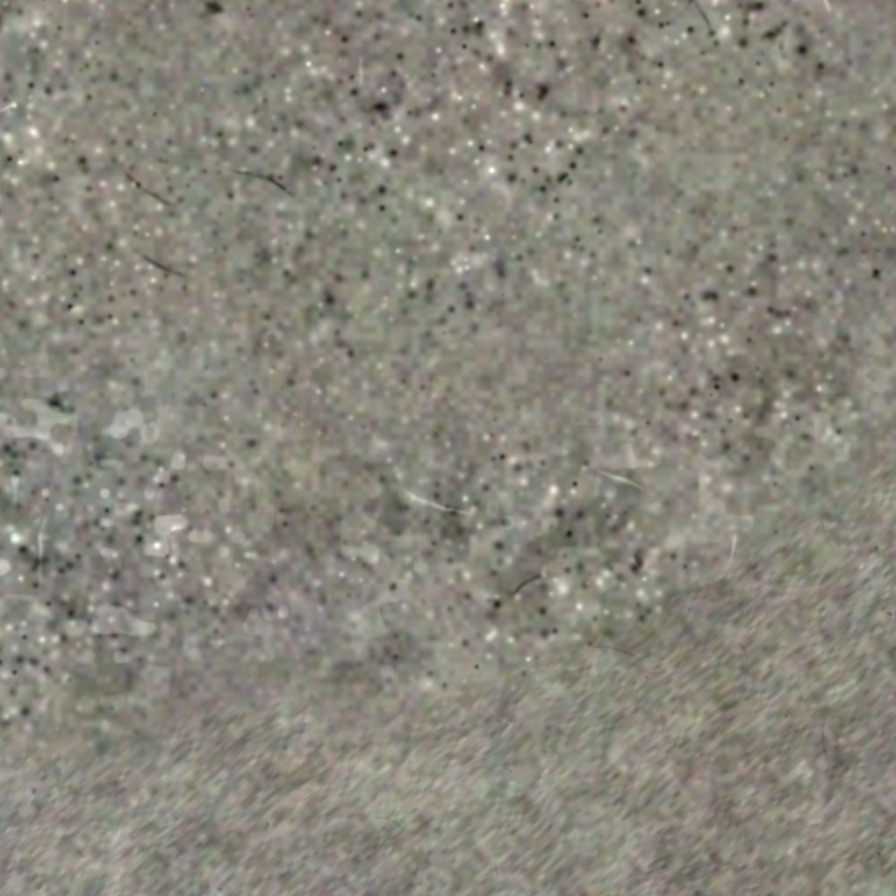
Reproduce this texture procedurally as a WebGL 2 fragment shader.

```glsl
#version 300 es
precision highp float;
precision highp int;
// Weathered concrete: blurred speckled grain above, finer brushed mortar below.
uniform vec2 u_resolution;
out vec4 fragColor;

// Integer hash: three values in 0..1 per cell and seed
vec3 hash3(vec2 cell, int seed) {
    uvec3 v = uvec3(ivec3(ivec2(cell), seed) + 4096);
    v = v * 1664525u + 1013904223u;
    v.x += v.y * v.z; v.y += v.z * v.x; v.z += v.x * v.y;
    v ^= v >> 16u;
    v.x += v.y * v.z; v.y += v.z * v.x; v.z += v.x * v.y;
    return vec3(v >> 8u) / 16777216.0;
}

// Smooth value noise, centred on zero, three independent channels
vec3 noise3(vec2 p, int seed) {
    vec2 i = floor(p), f = fract(p);
    f = f * f * (3.0 - 2.0 * f);
    vec3 low = mix(hash3(i, seed), hash3(i + vec2(1, 0), seed), f.x);
    vec3 high = mix(hash3(i + vec2(0, 1), seed), hash3(i + vec2(1, 1), seed), f.x);
    return mix(low, high, f.y) - 0.5;
}

float noise(vec2 p, int seed) { return noise3(p, seed).x; }

float fbm(vec2 p, int seed) {
    float sum = 0.0, amp = 1.0;
    for (int i = 0; i < 4; i++) {
        sum += amp * noise(p, seed + i);
        p = mat2(1.6, 1.2, -1.2, 1.6) * p;
        amp *= 0.55;
    }
    return sum;
}

// Soft round grains, a few strongly light or dark
float specks(vec2 p, int seed) {
    vec2 base = floor(p);
    float sum = 0.0;
    for (int j = -1; j <= 1; j++)
    for (int i = -1; i <= 1; i++) {
        vec2 cell = base + vec2(i, j);
        vec3 h = hash3(cell, seed);
        vec2 d = p - cell - h.xy;
        float radius = mix(0.22, 0.45, hash3(cell, seed + 1).x);
        float tone = h.z * 2.0 - 1.0;
        sum += tone * tone * tone * exp(-dot(d, d) / (radius * radius));
    }
    return sum;
}

// Broken hairline scratches with random direction and tone
float scratches(vec2 p, int seed) {
    vec2 base = floor(p);
    float sum = 0.0;
    float wobble = 0.03 * noise(p * 9.0, seed + 2);
    for (int j = -1; j <= 1; j++)
    for (int i = -1; i <= 1; i++) {
        vec2 cell = base + vec2(i, j);
        vec3 h = hash3(cell, seed), k = hash3(cell, seed + 1);
        vec2 d = p - cell - h.xy;
        vec2 dir = vec2(cos(h.z * 6.283), sin(h.z * 6.283));
        float along = dot(d, dir), reach = mix(0.1, 0.28, k.x);
        float across = dot(d, vec2(-dir.y, dir.x)) + wobble + 0.6 * along * along;
        float line = exp(-across * across / 0.00025) * (1.0 - smoothstep(reach * 0.6, reach, abs(along)));
        sum += line * step(0.5, k.z) * (k.y < 0.6 ? -0.17 : 0.17);
    }
    return sum * (0.8 + noise(p * 16.0, seed + 3));
}

// Dark pits with a chipped pale rim on one side
float pits(vec2 p, int seed) {
    vec2 base = floor(p);
    float sum = 0.0;
    for (int j = -1; j <= 1; j++)
    for (int i = -1; i <= 1; i++) {
        vec2 cell = base + vec2(i, j);
        vec3 h = hash3(cell, seed), k = hash3(cell, seed + 1);
        float radius = mix(0.03, 0.075, k.x * k.x);
        vec2 d = (p - cell - h.xy) / radius + 1.2 * noise3(p * 14.0, seed + 2).xy;
        vec2 rim = d - vec2(1.3, -0.9);
        float pit = -0.4 * exp(-dot(d, d)) + 0.28 * k.y * exp(-0.4 * dot(rim, rim));
        sum += pit * step(0.72, h.z);
    }
    return sum;
}

void main() {
    vec2 p = gl_FragCoord.xy / u_resolution.y;

    // Curved, ragged border between the two surfaces
    float border = 0.17 + 0.05 * p.x + 0.25 * pow(p.x, 2.5) + 0.04 * fbm(p * 9.0, 10);
    float height = p.y - border;
    float upper = smoothstep(-0.025, 0.025, height);
    float band = exp(-pow((height - 0.13) / 0.12, 2.0));

    // Speckled upper surface with smudges and pale clusters near the border
    float density = clamp(0.95 + 1.3 * fbm(p * 5.0, 20), 0.35, 1.5);
    float coarse = 0.25 * density * specks(p * 78.0, 30) + 0.14 * density * specks(p * 42.0, 32);
    coarse += 0.12 * noise(p * 125.0, 34) + 0.07 * noise(p * 48.0, 35);
    coarse -= 0.09 * band * smoothstep(0.05, 0.35, fbm(p * 12.0, 40));
    float pale = exp(-dot((p - vec2(0.06, 0.46)) * vec2(6, 7), (p - vec2(0.06, 0.46)) * vec2(6, 7)));
    coarse += (pale + 0.5 * band) * 0.2 * smoothstep(0.12, 0.4, noise(p * 60.0, 45) + 0.5 * noise(p * 17.0, 46));
    coarse += scratches(p * 5.5, 50) + pits(p * 7.0, 55);

    // Brushed lower surface, stretched along a falling diagonal
    vec2 q = mat2(0.64, 0.77, -0.77, 0.64) * p + 0.008 * noise3(p * 22.0, 60).xy;
    float fine = 0.12 * noise(q * vec2(95, 50), 61) + 0.14 * noise(q * vec2(210, 115), 62);
    fine += 0.09 * fbm(p * 16.0, 63) + 0.09 * specks(q * vec2(120, 75), 66);
    fine += 0.35 * scratches(p * 9.0, 70) + 0.3 * pits(p * 13.0, 75);
    fine += 0.045 * exp(-10.0 * dot(p, p)) + 0.005;

    // Broad tone, then warm and cool tints
    float tone = mix(fine, coarse, upper) + 0.06 * fbm(p * 4.0, 80);
    vec3 tint = 0.045 * noise3(p * 65.0, 90) + 0.02 * noise3(p * 9.0, 91);
    float cool = upper * (0.6 * pale + 0.35 * band * (1.0 - p.x));
    vec3 color = vec3(0.527, 0.515, 0.472) + tone * vec3(1.0, 0.99, 0.96);
    color += tint - dot(tint, vec3(0.333)) + cool * vec3(-0.016, -0.004, 0.022);
    fragColor = vec4(clamp(color, 0.0, 1.0), 1.0);
}
```
